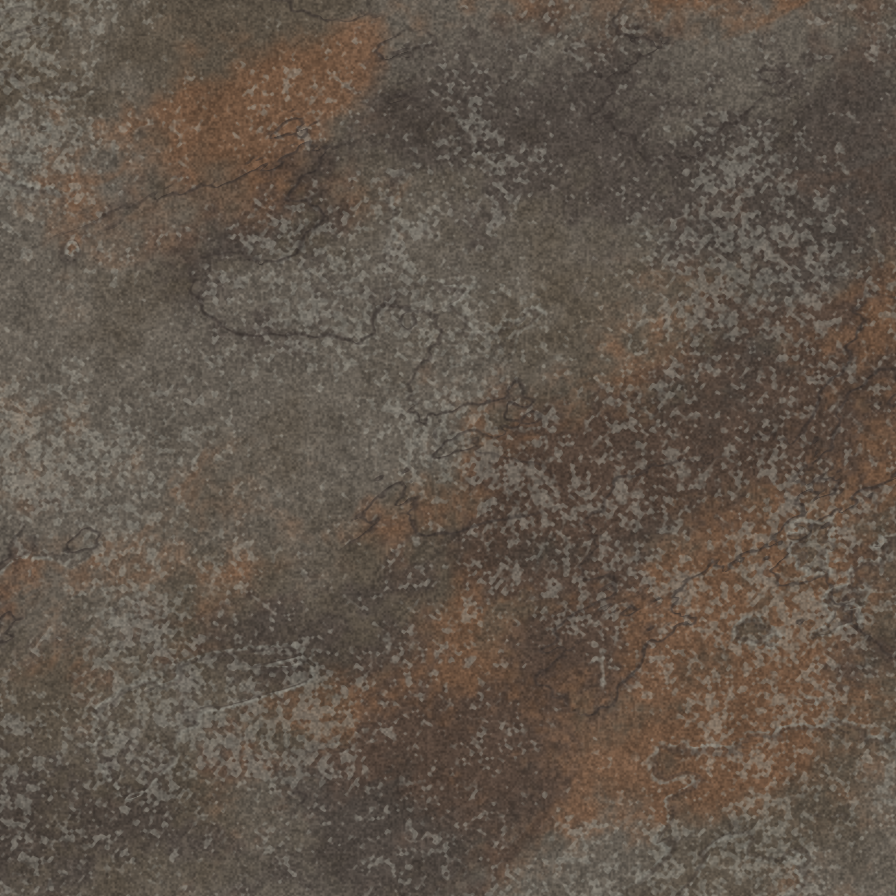
This texture is drawn by a Shadertoy shader. Its source:

```glsl
// Weathered slate tile: umber and cool grey stone with rust blooms, dark stains,
// pale mineral crust and broken ledges. Layered fbm gives the tones, contours of
// a warped fbm give ledges and cracks, and fine value noise gives the grain.

const vec3 UMBER = vec3(0.355, 0.318, 0.272);
const vec3 COOL  = vec3(0.392, 0.364, 0.328);
const vec3 RUST  = vec3(0.445, 0.325, 0.242);
const vec3 DARK  = vec3(0.250, 0.220, 0.205);
const vec3 PALE  = vec3(0.500, 0.490, 0.455);

const float BED_ANGLE     = 0.42;   // direction of the bedding, radians
const float BED_STRETCH   = 1.5;    // elongation along the bedding
const float LEDGE_SCALE   = 2.1;
const float CRACK_SCALE   = 2.7;
const float LEDGE_WIDTH   = 0.0042;
const float CRACK_WIDTH   = 0.0032;
const float RUST_AMOUNT   = 0.80;
const float STAIN_AMOUNT  = 0.62;
const float CRUST_AMOUNT  = 0.52;
const float GRAIN_COARSE  = 0.20;
const float GRAIN_FINE    = 0.26;

const mat2 OCTAVE_TURN = mat2(0.8, 0.6, -0.6, 0.8);

float hash(vec2 cell) {
    vec3 h = fract(cell.xyx * 0.1031);
    h += dot(h, h.yzx + 33.33);
    return fract((h.x + h.y) * h.z);
}

float noise(vec2 p) {
    vec2 i = floor(p), f = fract(p);
    f = f * f * f * (f * (f * 6.0 - 15.0) + 10.0);
    return mix(mix(hash(i), hash(i + vec2(1, 0)), f.x),
               mix(hash(i + vec2(0, 1)), hash(i + vec2(1, 1)), f.x), f.y);
}

float fbm(vec2 p, int octaves) {
    float sum = 0.0, total = 0.0, amp = 1.0;
    for (int i = 0; i < octaves; i++) {
        sum += amp * noise(p);
        total += amp;
        amp *= 0.55;
        p = OCTAVE_TURN * p * 2.03 + 17.3;
    }
    return sum / total;
}

// Height whose zero contour forms a ragged edge.
float strata(vec2 p, float scale, float seed) {
    vec2 warp = vec2(noise(p * 3.1 + seed), noise(p * 3.1 + seed + 41.0)) - 0.5;
    return fbm((p + 0.16 * warp) * scale + seed, 6) - 0.5;
}

// Approximate signed distance to that contour.
float edgeDistance(vec2 p, float scale, float seed) {
    const float STEP = 0.005;
    float h = strata(p, scale, seed);
    vec2 slope = vec2(strata(p + vec2(STEP, 0), scale, seed),
                      strata(p + vec2(0, STEP), scale, seed)) - h;
    return h / max(length(slope) / STEP, 0.5);
}

void mainImage(out vec4 fragColor, in vec2 fragCoord) {
    vec2 uv = fragCoord / min(iResolution.x, iResolution.y);
    float pixel = 1.0 / min(iResolution.x, iResolution.y);

    // Bedding coordinates, stretched along a rising diagonal
    float c = cos(BED_ANGLE), s = sin(BED_ANGLE);
    vec2 bed = vec2(c * uv.x + s * uv.y, BED_STRETCH * (c * uv.y - s * uv.x)) + 4.0;

    // Fine noises shared by the layers
    float coarse = noise(uv * 125.0 + 7.0);
    float fine = noise(OCTAVE_TURN * uv * 245.0 + 300.0);
    float dust = noise(uv * 410.0 + 90.0);
    float mottle = fbm(uv * 34.0 + 60.0, 4) - 0.5;

    // Edges and where they show
    float ledge = edgeDistance(bed, LEDGE_SCALE, 11.0);
    float crack = edgeDistance(bed, CRACK_SCALE, 67.0);
    float ledgeShown = smoothstep(0.47, 0.64, fbm(uv * 4.2 + 23.0, 4));
    float crackShown = smoothstep(0.46, 0.64, fbm(uv * 3.6 + 81.0, 4));

    // Broad stone tones, rustier toward the lower right
    vec3 color = mix(UMBER, COOL, smoothstep(0.36, 0.62, fbm(bed * 2.4 + 31.0, 5) + 0.25 * mottle));
    float rust = fbm(bed * 2.6 + 52.0, 6) + 0.11 * (uv.x - uv.y) + 0.22 * mottle;
    rust += 0.07 * smoothstep(-0.004, 0.006, ledge) * exp(-abs(ledge) * 16.0);
    color = mix(color, RUST, RUST_AMOUNT * smoothstep(0.49, 0.70, rust));

    // Dark stains, gathered along the cracks and broken into pits
    float stain = fbm(bed * 3.1 + 96.0, 5) + 0.35 * mottle + 0.10 * (coarse - 0.5);
    stain += 0.10 * crackShown * exp(-abs(crack) * 45.0);
    color = mix(color, DARK, STAIN_AMOUNT * smoothstep(0.51, 0.73, stain));

    // Pale crust specks, denser beside the ledges
    float density = fbm(uv * 6.0 + 140.0, 4) - 0.5 + 0.22 * ledgeShown * exp(-abs(ledge) * 32.0);
    float speck = 0.5 * coarse + 0.5 * fine + 0.75 * density + 0.3 * mottle;
    color = mix(color, PALE, CRUST_AMOUNT * smoothstep(0.57, 0.82, speck));

    // Cracks, then ledges with a lit lip and a shaded foot
    float ragged = 0.55 + 0.9 * coarse;
    float crackLine = 1.0 - smoothstep(0.0, CRACK_WIDTH * ragged + pixel, abs(crack));
    color = mix(color, DARK * 0.9, 0.62 * crackShown * crackLine);
    float foot = 1.0 - smoothstep(0.0, LEDGE_WIDTH * 1.5 + pixel, abs(ledge + LEDGE_WIDTH * 1.4));
    float lip = 1.0 - smoothstep(0.0, LEDGE_WIDTH * ragged + pixel, abs(ledge));
    color = mix(color, DARK, 0.38 * ledgeShown * foot);
    color = mix(color, PALE, 0.68 * ledgeShown * lip * smoothstep(0.1, 0.6, fine));

    // Surface grain
    color *= 1.0 + GRAIN_COARSE * (fine - 0.5) + GRAIN_FINE * (dust - 0.5) + 0.22 * mottle;
    fragColor = vec4(clamp(color, 0.0, 1.0), 1.0);
}
```
